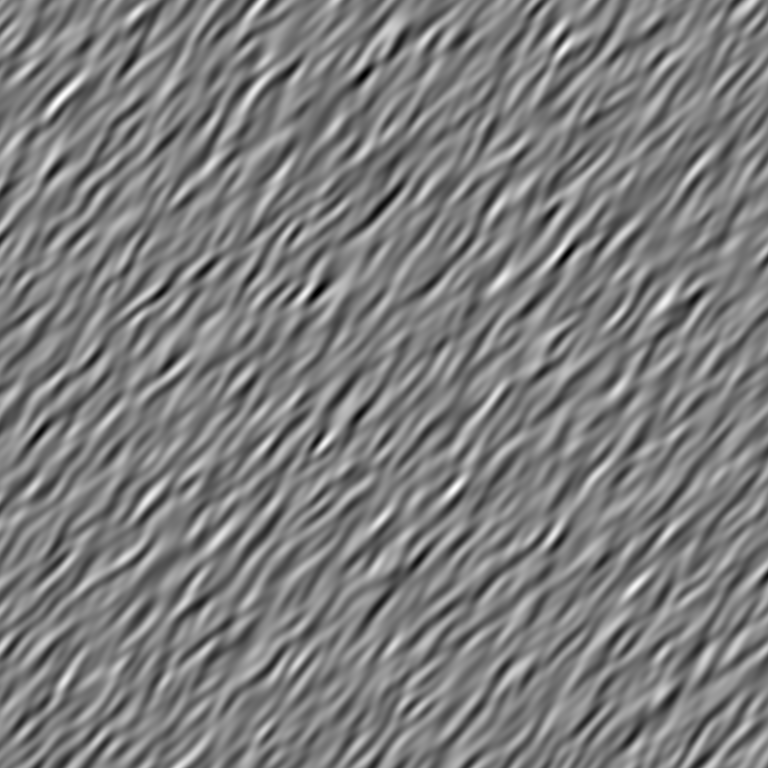
A Shadertoy shader for this texture:

```glsl
// Grey diagonal streaks, like wind-combed sand or brushed fibre.
// Dense Gabor noise: each cell scatters short wave packets with jittered
// direction, a wide range of frequencies and phase; their sum is the shade.

const float TAU = 6.2831853;
const float CELLS = 15.0;
const int PACKETS_PER_CELL = 20;

uvec3 scramble(uvec3 v) {
    v = v * 1664525u + 1013904223u;
    v.x += v.y * v.z; v.y += v.z * v.x; v.z += v.x * v.y;
    v ^= v >> 16u;
    v.x += v.y * v.z; v.y += v.z * v.x; v.z += v.x * v.y;
    return v;
}

vec3 hash3(vec2 cell, int index) {
    uvec3 seed = uvec3(ivec3(ivec2(cell) + 64, index));
    return vec3(scramble(seed) >> 8u) / 16777216.0;
}

// One wave packet: an elongated Gaussian window over a cosine
float wavePacket(vec2 offset, vec3 rnd) {
    float angle = 0.86 + 0.42 * (rnd.x - 0.5);
    float frequency = mix(21.0, 54.0, rnd.y);
    vec2 along = vec2(cos(angle), sin(angle));
    vec2 local = vec2(dot(offset, along), dot(offset, vec2(-along.y, along.x)));
    vec2 scaled = local / vec2(0.020, 0.011);
    return exp(-0.5 * dot(scaled, scaled)) * cos(TAU * (frequency * local.y + rnd.z));
}

float streakNoise(vec2 p) {
    vec2 home = floor(p * CELLS);
    float sum = 0.0;
    for (int y = -1; y <= 1; y++) {
        for (int x = -1; x <= 1; x++) {
            vec2 cell = home + vec2(x, y);
            for (int i = 0; i < PACKETS_PER_CELL; i++) {
                vec3 place = hash3(cell, 2 * i);
                vec3 shape = hash3(cell, 2 * i + 1);
                sum += wavePacket(p - (cell + place.xy) / CELLS, shape);
            }
        }
    }
    return sum;
}

void mainImage(out vec4 fragColor, in vec2 fragCoord) {
    vec2 p = fragCoord / iResolution.y;
    float grey = 0.49 + 0.098 * streakNoise(p);
    fragColor = vec4(vec3(clamp(grey, 0.0, 1.0)), 1.0);
}
```
